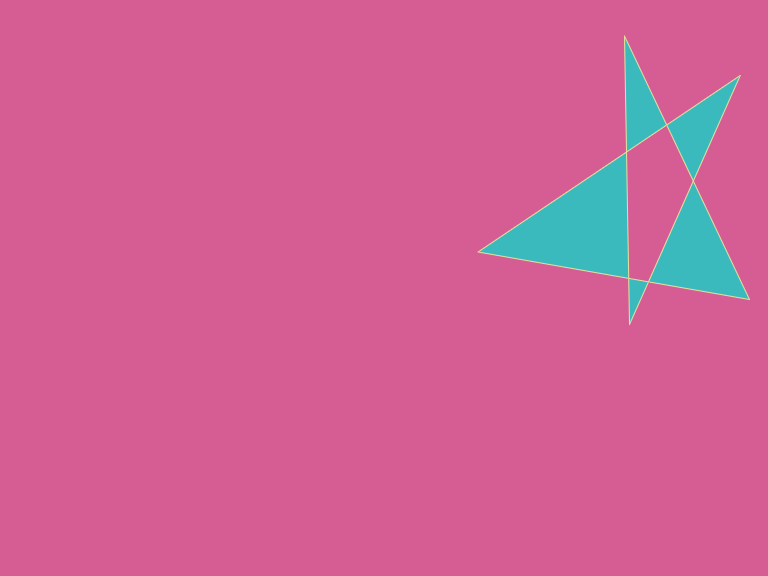
Give the GLSL for this background, as a Shadertoy shader.

```glsl
// A five-pointed, uneven star on a flat pink ground, with pale thin outlines.
// One loop over its crossing edges finds both the nearest edge distance and
// the even-odd parity, which leaves the central pentagon unfilled.

float segmentDistance(vec2 p, vec2 a, vec2 b) {
    vec2 ap = p - a, ab = b - a;
    return length(ap - ab * clamp(dot(ap, ab) / dot(ab, ab), 0.0, 1.0));
}

// True when a ray to the right of p crosses the edge from a to b
bool rayCrosses(vec2 p, vec2 a, vec2 b) {
    return (a.y > p.y) != (b.y > p.y)
        && p.x < a.x + (b.x - a.x) * (p.y - a.y) / (b.y - a.y);
}

void mainImage(out vec4 fragColor, in vec2 fragCoord) {
    // Canvas is 4/3 wide and 1 high
    vec2 p = fragCoord / iResolution.xy * vec2(4.0 / 3.0, 1.0);
    float pixel = 1.0 / iResolution.y;

    // Star tips in drawing order
    vec2 tips[5] = vec2[5](
        vec2(1.0842, 0.9375), vec2(1.3012, 0.4800), vec2(0.8300, 0.5625),
        vec2(1.2852, 0.8690), vec2(1.0929, 0.4366));

    float edgeDistance = 10.0;
    float side = 1.0;
    for (int i = 0; i < 5; i++) {
        vec2 a = tips[i], b = tips[(i + 1) % 5];
        edgeDistance = min(edgeDistance, segmentDistance(p, a, b));
        if (rayCrosses(p, a, b)) side = -side;
    }

    // Even-odd fill
    vec3 color = vec3(0.84, 0.36, 0.58);
    float fill = clamp(0.5 - side * edgeDistance / pixel, 0.0, 1.0);
    color = mix(color, vec3(0.23, 0.73, 0.74), fill);

    // Hairline outline, fainter where it is thinner than a pixel
    float lineWidth = 0.0018;
    float coverage = clamp((0.5 * lineWidth - edgeDistance) / pixel + 0.5, 0.0, 1.0);
    coverage = min(coverage, lineWidth / pixel);
    color = mix(color, vec3(0.88, 0.88, 0.62), coverage);

    fragColor = vec4(color, 1.0);
}
```
